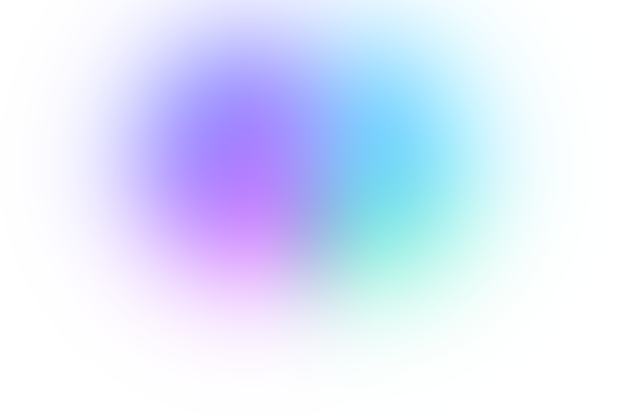
A Shadertoy shader for this background:

```glsl
// Soft glow: full inside a horizontal capsule, fading outward
float glowCoverage(vec2 p) {
    vec2 offset = p - vec2(clamp(p.x, -0.166, 0.094), 0.1);
    float reach = mix(0.304, 0.33, smoothstep(-0.1, 0.2, offset.y));
    return exp(-pow(length(offset / vec2(0.304, reach)), 2.5));
}

// Light absorbed on the left: periwinkle above, orchid below
vec3 violetInk(vec2 p) {
    float tilted = p.y - 0.6 * (p.x + 0.196);
    float warmth = 1.0 - smoothstep(-0.24, 0.48, tilted);
    return 0.5 * mix(vec3(1.0, 1.0, 0.0), vec3(0.33, 1.0, 0.0), warmth);
}

// Light absorbed on the right: sky blue above, mint below
vec3 aquaInk(vec2 p) {
    float mintness = 1.0 - smoothstep(-0.24, 0.24, p.y);
    vec3 ink = mix(vec3(1.0, 0.33, 0.0), vec3(1.0, 0.13, 0.32), mintness);
    ink.g *= mix(1.0, 0.65, smoothstep(0.13, 0.39, p.x));
    return 0.55 * ink;
}

void mainImage(out vec4 fragColor, in vec2 fragCoord) {
    vec2 p = (fragCoord - 0.5 * iResolution.xy) / iResolution.y;

    // Cross-fade of the two sides
    float side = smoothstep(-0.186, 0.174, p.x);
    vec3 ink = mix(violetInk(p), aquaInk(p), side);

    // Greyer seam toward the bottom
    float seam = 4.0 * side * (1.0 - side) * (1.0 - smoothstep(-0.2, 0.2, p.y));
    ink += seam * vec3(0.1, 0.05, 0.08);

    fragColor = vec4(1.0 - ink * glowCoverage(p), 1.0);
}
```
